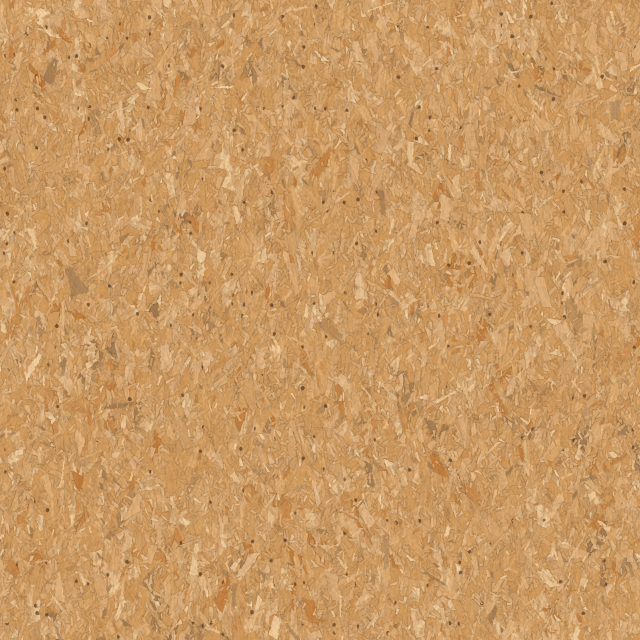
Write a Shadertoy shader that draws this texture.

```glsl
#define TAN    vec3(0.775, 0.575, 0.360)
#define CREAM  vec3(0.895, 0.735, 0.555)
#define HONEY  vec3(0.825, 0.605, 0.350)
#define RUST   vec3(0.740, 0.470, 0.220)
#define UMBER  vec3(0.600, 0.455, 0.300)
#define PALE   vec3(0.930, 0.800, 0.620)
#define PIT    vec3(0.360, 0.230, 0.120)
#define SHADOW 0.13
#define GRAIN  0.075
#define ROUGHNESS 0.0022

vec4 hash4(vec2 p) {
    vec4 q = fract(p.xyxy * vec4(0.1031, 0.1030, 0.0973, 0.1099));
    q += dot(q, q.wzxy + 33.33);
    return fract((q.xxyz + q.yzzw) * q.zywx);
}

float corner(vec2 cell, vec2 offset) {
    float a = 6.2832 * hash4(cell + 71.0).x;
    return dot(vec2(cos(a), sin(a)), offset);
}

// Gradient noise, roughly -0.7 to 0.7
float gradientNoise(vec2 p) {
    vec2 i = floor(p), f = p - i;
    vec2 u = f * f * f * (f * (f * 6.0 - 15.0) + 10.0);
    vec2 e = vec2(1.0, 0.0);
    return mix(mix(corner(i, f), corner(i + e, f - e), u.x),
               mix(corner(i + e.yx, f - e.yx), corner(i + 1.0, f - 1.0), u.x), u.y);
}

vec3 woodColor(vec4 h) {
    vec3 wood = mix(mix(TAN, CREAM, h.x), HONEY, 0.6 * h.y);
    if (h.z < 0.055) wood = mix(wood, RUST, 0.4 + 0.6 * h.w);
    else if (h.z < 0.10) wood = mix(wood, UMBER, 0.3 + 0.7 * h.w);
    else if (h.z > 0.93) wood = mix(wood, PALE, 0.4 + 0.6 * h.w);
    return wood;
}

// Scatter one layer of tapered chips; size is half length and half width in
// cells, spread is the largest turn away from vertical
void scatterChips(inout vec3 color, vec2 uv, float rough, float cells,
                  vec2 size, float share, float spread, float seed) {
    vec2 p = uv * cells, home = floor(p);
    float soft = max(0.75 / iResolution.y, 0.0009);
    for (int k = 0; k < 9; k++) {
        vec2 cell = home + vec2(k % 3, k / 3) - 1.0;
        vec4 place = hash4(cell + seed * 17.3);
        if (place.z > share) continue;
        vec4 form = hash4(cell + seed * 29.7 + 151.0);
        vec4 tint = hash4(cell + seed * 41.9 + 307.0);

        // Axis along the chip, with both turn signs equally likely
        float turn = spread * (place.w + form.x - 1.0);
        vec2 axis = vec2(sin(turn), cos(turn));
        vec2 d = p - cell - place.xy;
        vec2 q = vec2(dot(d, axis), dot(d, vec2(axis.y, -axis.x)));

        vec2 extent = size * mix(vec2(0.45, 0.35), vec2(1.0), form.yz);
        float taper = 1.0 + (form.w - 0.5) * 1.5 * q.x / extent.x;
        float ends = abs(q.x + (tint.w - 0.5) * 2.0 * q.y) - extent.x * 0.9;
        float sides = abs(q.y) - extent.y * taper;
        float edge = max(ends, sides) / cells + rough * min(1.0, 40.0 / cells);

        // Thin contact shadow, then the chip with its lengthwise fibres
        color *= 1.0 - SHADOW * form.z * smoothstep(0.0025, 0.0, edge);
        if (edge > soft) continue;
        vec2 fibre = q / cells * vec2(45.0, 330.0) + tint.xy * 90.0;
        vec3 wood = woodColor(tint) * (1.0 + GRAIN * gradientNoise(fibre));
        color = mix(color, wood, 0.92 * smoothstep(soft, -soft, edge));
    }
}

// Small dark gaps between the chips
void addPits(inout vec3 color, vec2 uv, float rough, float cells) {
    vec2 p = uv * cells, cell = floor(p);
    vec4 h = hash4(cell + 613.0);
    vec2 d = (p - cell - 0.3 - 0.4 * h.xy) * vec2(1.0, 0.5 + 0.5 * h.w);
    float edge = (length(d) - 0.08 - 0.10 * h.w) / cells + rough * 0.6;
    float pit = smoothstep(0.0012, -0.0012, edge) * step(h.z, 0.07);
    color = mix(color, PIT, 0.75 * pit);
}

void mainImage(out vec4 fragColor, in vec2 fragCoord) {
    vec2 uv = fragCoord / iResolution.y;
    float rough = ROUGHNESS * (gradientNoise(uv * 130.0)
                + 0.7 * gradientNoise(uv * 290.0 + 19.0));
    vec3 color = mix(TAN, HONEY, 0.5);

    // Broad flakes below, crumbs between, sparse flakes and slivers on top
    scatterChips(color, uv, rough, 26.0, vec2(0.90, 0.32), 1.00, 1.1, 1.0);
    scatterChips(color, uv, rough, 36.0, vec2(0.85, 0.27), 0.85, 1.2, 2.0);
    scatterChips(color, uv, rough, 56.0, vec2(0.85, 0.24), 0.75, 1.4, 3.0);
    scatterChips(color, uv, rough, 92.0, vec2(0.85, 0.22), 0.55, 1.6, 4.0);
    addPits(color, uv, rough, 62.0);
    scatterChips(color, uv, rough, 31.0, vec2(0.90, 0.26), 0.22, 1.0, 5.0);
    scatterChips(color, uv, rough, 34.0, vec2(0.90, 0.09), 0.22, 1.6, 6.0);
    scatterChips(color, uv, rough, 125.0, vec2(0.80, 0.22), 0.28, 1.6, 7.0);

    // Upright fibre streaks and fine dust over the whole board
    float streaks = gradientNoise(uv * vec2(210.0, 38.0));
    float dust = gradientNoise(uv * vec2(300.0, 210.0) + 47.0);
    color *= 1.01 + 0.05 * streaks + 0.07 * dust;
    fragColor = vec4(clamp(color, 0.0, 1.0), 1.0);
}
```
